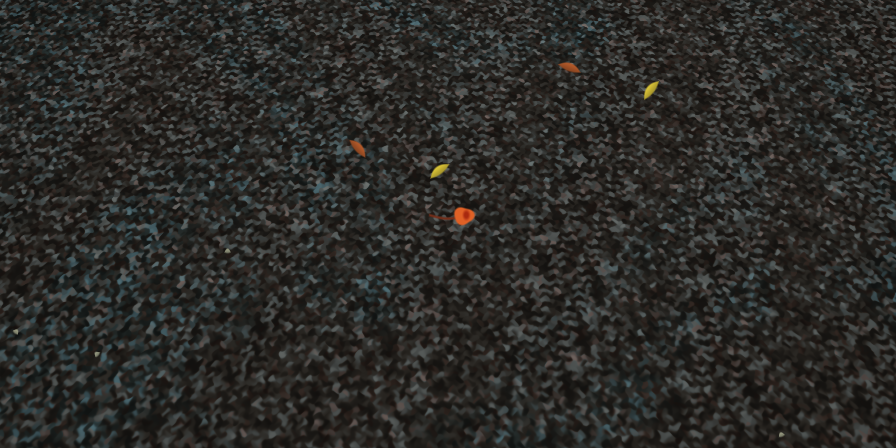
This texture is drawn by a Shadertoy shader. Its source:

```glsl
// Dark, grainy asphalt seen at a slant, with blue and rust tints and a few fallen leaves.

vec3 hash3(vec2 cell) {
    vec3 s = vec3(dot(cell, vec2(127.1, 311.7)),
                  dot(cell, vec2(269.5, 183.3)),
                  dot(cell, vec2(419.2, 371.9)));
    return fract(sin(s) * 43758.5453);
}

// Soft cellular noise: x is grain brightness, y and z are free random values.
vec3 grains(vec2 p, float sharpness) {
    vec2 base = floor(p);
    vec3 sum = vec3(0.0);
    float total = 0.0;
    for (int j = -1; j <= 1; j++) {
        for (int i = -1; i <= 1; i++) {
            vec2 cell = base + vec2(i, j);
            vec2 offset = cell + 0.1 + 0.8 * hash3(cell).xy - p;
            vec3 value = hash3(cell + 57.3);
            value.x = pow(value.x, 2.5);
            float weight = exp(-sharpness * dot(offset, offset));
            sum += value * weight;
            total += weight;
        }
    }
    return sum / total;
}

// Slow layered sines, roughly -1 to 1.
float patches(vec2 p) {
    p += 0.25 * sin(p.yx * 5.3 + vec2(1.0, 2.6));
    return 0.5 * sin(p.x * 5.1 + 2.0 * p.y) * sin(p.y * 6.7 + 0.8)
         + 0.3 * sin(p.x * 11.0 - p.y * 8.0 + 1.7)
         + 0.2 * sin(p.x * 17.0 + p.y * 21.0);
}

vec2 turn(vec2 p, float angle) {
    float c = cos(angle), s = sin(angle);
    return vec2(c * p.x + s * p.y, c * p.y - s * p.x);
}

vec3 asphalt(vec2 p) {
    // Grains shrink and flatten toward the far, upper edge.
    float depth = 3.0 - p.y;
    vec2 ground = vec2(245.0 * (p.x - 1.0), 690.0) / depth;
    ground += 0.2 * sin(ground.yx * 2.7 + vec2(0.0, 1.3));
    vec3 grain = grains(ground, mix(4.5, 6.5, smoothstep(0.0, 0.6, p.y)));
    float clump = grains(ground * 0.45 + 31.0, 5.0).x;
    float cloud = patches(p);

    float light = 0.077 + 0.31 * grain.x + 0.05 * (clump - 0.2);
    light *= 0.98 + 0.06 * cloud + 0.08 * smoothstep(0.1, 0.8, p.y);
    light *= 1.0 - 0.1 * smoothstep(0.5, 1.1, length((p - vec2(1.0, 0.5)) * vec2(0.8, 1.2)));

    // Warm shadows, cool highlights.
    vec3 color = light * mix(vec3(1.08, 0.99, 0.87), vec3(0.97, 1.02, 1.0),
                             smoothstep(0.12, 0.25, light));

    // Blue grains gather in patches on the left; rust grains lie everywhere.
    float blueArea = smoothstep(0.0, 1.0, 0.2 + cloud + 0.5 * smoothstep(0.9, 0.2, p.x));
    float blue = blueArea * smoothstep(0.35, 0.75, grain.y);
    float rust = smoothstep(0.6, 0.85, grain.z) * (1.0 - blue);
    color *= mix(vec3(1.0), vec3(0.8, 1.05, 1.15), blue);
    return color * mix(vec3(1.0), vec3(1.13, 0.95, 0.92), rust);
}

void mainImage(out vec4 fragColor, in vec2 fragCoord) {
    vec2 p = fragCoord / iResolution.y;
    p.x *= 2.0 * iResolution.y / iResolution.x;
    float blur = max(1.2 / iResolution.y, 0.002);
    vec3 color = asphalt(p);

    // Scattered leaves and pale specks
    for (int n = 0; n < 8; n++) {
        float i = float(n);
        vec2 center = vec2(2.0 * fract(0.4 + 0.618 * i), fract(0.67 + 0.59 * i));
        vec2 q = turn(p - center, 0.9 * sin(i * 0.4 - 1.2));
        bool isLeaf = n % 5 == 0 || n % 5 == 2;
        vec2 size = isLeaf ? vec2(0.026, 0.009) : vec2(0.007, 0.005);
        float along = q.x / size.x;
        float edge = abs(q.y + 0.003 * along * along) - size.y * (1.0 - along * along);
        vec3 tint = n > 3 ? vec3(0.78, 0.70, 0.20) : vec3(0.64, 0.32, 0.15);
        if (!isLeaf) tint = vec3(0.55, 0.56, 0.47);
        tint *= 0.85 + 0.25 * smoothstep(-size.y, size.y, q.y);
        color = mix(color, tint, smoothstep(blur, -blur, edge));
    }

    // Orange blossom with a thin stem
    vec2 q = p - vec2(1.035, 0.518);
    float stem = max(abs(q.y - 0.006 * sin(q.x * 45.0)) - 0.0026, abs(q.x + 0.045) - 0.032);
    color = mix(color, vec3(0.45, 0.18, 0.10), smoothstep(blur, -blur, stem));
    float angle = atan(q.y, q.x);
    float petal = length(q * vec2(0.85, 1.0)) - 0.019 - 0.002 * sin(angle * 3.0 + 1.0);
    float fold = length((q - vec2(0.006, 0.002)) * vec2(1.0, 0.7)) - 0.007;
    vec3 orange = mix(vec3(0.88, 0.38, 0.15), vec3(0.66, 0.16, 0.06),
                      smoothstep(0.004, -0.004, fold));
    color = mix(color, orange, smoothstep(blur, -blur, petal));

    fragColor = vec4(color, 1.0);
}
```
